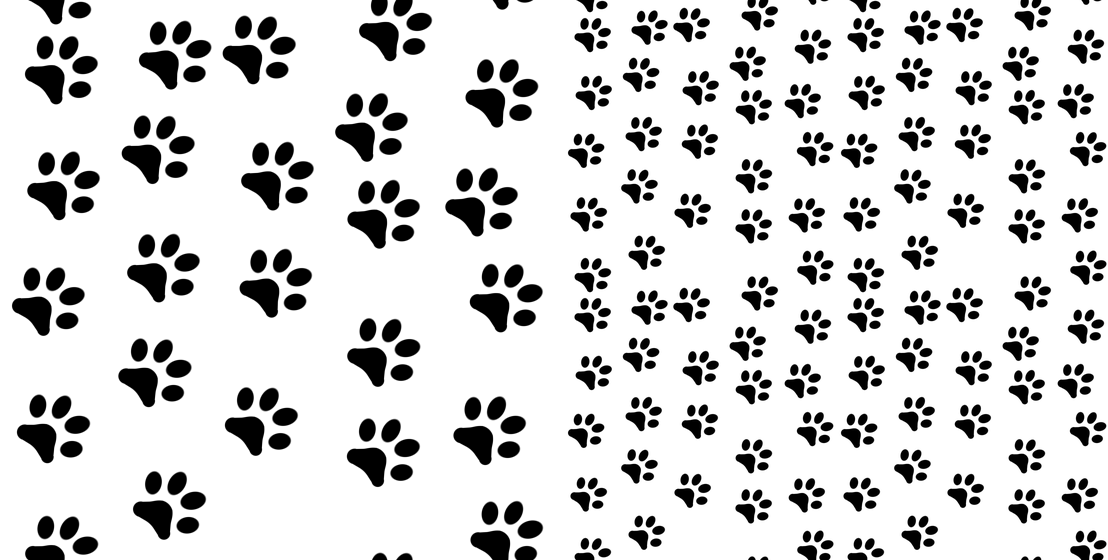
Left: one tile. Right: repeated 2 by 2.
This pattern is drawn by a Shadertoy shader. Its source:

```glsl
// Black paw prints scattered on white, all pointing up and to the right.
// The tile is cut into columns with a whole number of wrapped rows each;
// every cell holds one print, jittered only as far as the cell has room.

float hash(vec2 p) {
    return fract(sin(dot(p, vec2(127.1, 311.7))) * 43758.5453);
}

mat2 rotation(float a) {
    float c = cos(a), s = sin(a);
    return mat2(c, -s, s, c);
}

// Ellipse whose long radius (radii.x) points along the given angle
float toe(vec2 p, vec2 centre, vec2 radii, float angle) {
    vec2 q = rotation(angle) * (p - centre);
    return (length(q / radii) - 1.0) * radii.y;
}

// Capsule whose radius changes from ra at a to rb at b
float taperedCapsule(vec2 p, vec2 a, vec2 b, float ra, float rb) {
    vec2 pa = p - a, ba = b - a;
    float h = clamp(dot(pa, ba) / dot(ba, ba), 0.0, 1.0);
    return length(pa - ba * h) - mix(ra, rb, h);
}

float smoothMin(float a, float b, float k) {
    float h = max(k - abs(a - b), 0.0) / k;
    return min(a, b) - h * h * k * 0.25;
}

// Paw about 1.5 wide and 1.4 high, centred on the origin
float paw(vec2 p) {
    // Pad: two lobes growing out of a round body
    vec2 body = vec2(-0.21, -0.18);
    float sideLobe = taperedCapsule(p, body, vec2(-0.59, -0.09), 0.27, 0.16);
    float heelLobe = taperedCapsule(p, body, vec2(-0.10, -0.58), 0.27, 0.13);
    float d = smoothMin(sideLobe, heelLobe, 0.06);

    // Four toes fanned around the pad
    d = min(d, toe(p, vec2(-0.34, 0.46), vec2(0.240, 0.170), 1.42));
    d = min(d, toe(p, vec2(0.15, 0.46), vec2(0.260, 0.172), 1.05));
    d = min(d, toe(p, vec2(0.49, 0.11), vec2(0.265, 0.182), 0.25));
    return min(d, toe(p, vec2(0.39, -0.40), vec2(0.232, 0.170), 0.15));
}

void mainImage(out vec4 fragColor, in vec2 fragCoord) {
    // Unit length is the canvas width
    vec2 uv = fragCoord / iResolution.xy;
    float tileHeight = iResolution.y / iResolution.x;

    // Columns of five prints, one of them looser with four
    float column = floor(uv.x * 5.0);
    float rows = column == 2.0 ? 4.0 : 5.0;
    float shift = hash(vec2(column, 7.3));
    vec2 grid = vec2(uv.x * 5.0, uv.y * rows + shift);
    vec2 id = vec2(column, mod(floor(grid.y), rows));

    // Offset from the jittered print centre inside the cell
    vec2 cellSize = vec2(0.2, tileHeight / rows);
    vec2 room = max(cellSize * 0.5 - vec2(0.068, 0.066), 0.0);
    vec2 jitter = 2.0 * vec2(hash(id + 1.7), hash(id + 5.9)) - 1.0;
    vec2 offset = (fract(grid) - 0.5) * cellSize - jitter * room;

    // Small turn per print, then a smooth edge about one pixel wide
    float turn = (hash(id + 11.3) - 0.6) * 0.08;
    float pawScale = 11.3;
    float d = paw(rotation(turn) * offset * pawScale);
    float edge = 0.75 * pawScale / iResolution.x;
    fragColor = vec4(vec3(smoothstep(-edge, edge, d)), 1.0);
}
```
